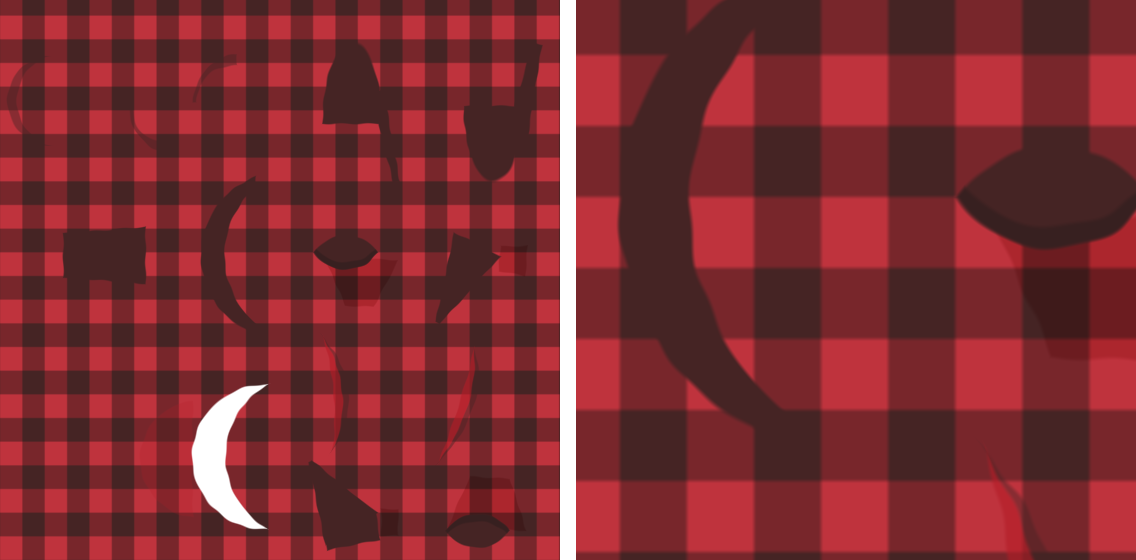
Left, the full canvas; right, a detail of the centre.
Write a WebGL 2 fragment shader that draws this pattern.

```glsl
#version 300 es
precision highp float;

uniform vec2 u_resolution;
out vec4 fragColor;

const vec2 CHECKS = vec2(12.52, 11.83);  // repeats across and down
const float EDGE = 0.0018;               // edge softness
const float RAGGED = 0.0010;             // wobble of the cut edges
const float STAIN = 0.45;                // strength of the faint marks
const vec3 RED = vec3(0.75, 0.20, 0.24);
const vec3 MAROON = vec3(0.47, 0.15, 0.17);
const vec3 UMBER = vec3(0.27, 0.14, 0.14);
const vec3 SOOT = vec3(0.20, 0.12, 0.12);
const vec3 SCARLET = vec3(0.70, 0.11, 0.15);
const vec3 WHITE = vec3(1.0);
const vec3 SHADE = vec3(0.90, 0.74, 0.74);

float fill(float d) { return 1.0 - smoothstep(-EDGE, EDGE, d); }

// Bar from a to b whose half width runs from wa to wb
float taper(vec2 p, vec2 a, vec2 b, float wa, float wb) {
    float len = length(b - a);
    vec2 axis = (b - a) / len;
    vec2 q = p - a;
    float along = dot(q, axis);
    float across = abs(q.x * axis.y - q.y * axis.x);
    float t = clamp(along / len, 0.0, 1.0);
    return max(across - mix(wa, wb, t), abs(along - 0.5 * len) - 0.5 * len);
}

// Circle through (0, +-h) that bulges sideways by sag
float bow(vec2 p, float h, float sag) {
    float r = (sag * sag + h * h) / (2.0 * abs(sag));
    return length(p - vec2(sag - sign(sag) * r, 0.0)) - r;
}

float crescent(vec2 p, float h, float outer, float inner) {
    return max(bow(p, h, outer), -bow(p, h, inner));
}

float lens(vec2 p, float halfWidth, float halfHeight) {
    return max(bow(p.yx, halfWidth, halfHeight), bow(p.yx, halfWidth, -halfHeight));
}

// Half ellipse on a flat base; negative height hangs down
float dome(vec2 p, vec2 size) {
    float ellipse = (length(p / size) - 1.0) * abs(size.x);
    return max(ellipse, -p.y * sign(size.y));
}

// Quarter ring on the left, above (side 1) or below (side -1)
float quarterArc(vec2 p, float r, float side) {
    float width = 0.003 + 0.007 * smoothstep(-r, 0.0, p.x);
    return max(abs(length(p) - r) - width, max(p.x, -p.y * side));
}

vec3 gingham(vec2 uv) {
    vec2 d = (abs(fract(uv * CHECKS - 0.25) - 0.5) - 0.25) / CHECKS;
    float column = fill(d.x);
    float row = fill(d.y);
    return mix(mix(RED, MAROON, column), mix(MAROON, UMBER, column), row);
}

// Lens with a darker rim on one side
vec3 rimmedLens(vec3 color, vec2 p, float rimSide) {
    float body = lens(p, 0.057, 0.030);
    float rim = max(body, -lens(p - vec2(0.0, -rimSide * 0.013), 0.060, 0.030));
    return mix(mix(color, UMBER, fill(body)), SOOT, fill(rim) * 0.75);
}

// Scarlet sliver with a dark outer edge
vec3 sliver(vec3 color, vec2 p, float lean, float outer, float inner) {
    p.x -= lean * p.y;
    float middle = mix(inner, outer, 0.6);
    color = mix(color, SCARLET, fill(crescent(p, 0.1, middle, inner)) * 0.6);
    return mix(color, UMBER, fill(crescent(p, 0.1, outer, middle)) * STAIN);
}

void main() {
    vec2 uv = gl_FragCoord.xy / u_resolution;
    vec3 color = gingham(uv);
    vec2 p = uv + RAGGED * sin(uv.yx * 130.0 + 2.0 * sin(uv * 57.0));

    // Faint arcs and glow
    float arcs = crescent(p - vec2(0.088, 0.820), 0.080, -0.075, -0.058);
    arcs = min(arcs, quarterArc(p - vec2(0.423, 0.818), 0.075, 1.0));
    arcs = min(arcs, quarterArc(p - vec2(0.302, 0.805), 0.068, -1.0));
    color = mix(color, UMBER, fill(arcs) * STAIN);
    float glow = crescent(p - vec2(0.345, 0.180), 0.104, -0.095, -0.002);
    color = mix(color, SCARLET, fill(glow) * 0.22);

    // Translucent patches
    float patches = taper(p, vec2(0.645, 0.538), vec2(0.642, 0.453), 0.066, 0.025);
    patches = min(patches, taper(p, vec2(0.892, 0.538), vec2(0.940, 0.534), 0.022, 0.027));
    patches = min(patches, taper(p, vec2(0.875, 0.147), vec2(0.870, 0.056), 0.036, 0.070));
    patches = min(patches, taper(p, vec2(0.681, 0.067), vec2(0.711, 0.067), 0.024, 0.024));
    color *= mix(vec3(1.0), SHADE, fill(patches));
    color = sliver(color, p - vec2(0.586, 0.296), -0.08, 0.036, 0.010);
    color = sliver(color, p - vec2(0.815, 0.276), 0.316, 0.031, 0.004);

    // Solid dark shapes: domes with tails, block, bow, wedges
    float dark = dome(p - vec2(0.629, 0.779), vec2(0.053, 0.146));
    dark = min(dark, taper(p, vec2(0.674, 0.837), vec2(0.708, 0.674), 0.011, 0.006));
    dark = min(dark, dome(p - vec2(0.881, 0.811), vec2(0.053, -0.135)));
    dark = min(dark, taper(p, vec2(0.960, 0.922), vec2(0.922, 0.753), 0.008, 0.020));
    dark = min(dark, taper(p, vec2(0.113, 0.544), vec2(0.260, 0.544), 0.039, 0.051));
    float bowShape = max(length(p - vec2(0.509, 0.544)) - 0.150, 0.159 - length(p - vec2(0.560, 0.544)));
    dark = min(dark, max(bowShape, p.x - 0.457));
    dark = min(dark, taper(p, vec2(0.781, 0.423), vec2(0.853, 0.564), 0.004, 0.047));
    dark = min(dark, taper(p, vec2(0.553, 0.177), vec2(0.628, 0.055), 0.003, 0.055));
    dark = min(dark, taper(p, vec2(0.579, 0.043), vec2(0.675, 0.060), 0.026, 0.024));
    color = mix(color, UMBER, fill(dark));
    color = rimmedLens(color, p - vec2(0.617, 0.549), -1.0);
    color = rimmedLens(color, p - vec2(0.853, 0.052), 1.0);

    // White crescent
    float moon = crescent(p - vec2(0.477, 0.184), 0.129, -0.134, -0.074);
    color = mix(color, WHITE, fill(moon));
    fragColor = vec4(color, 1.0);
}
```
